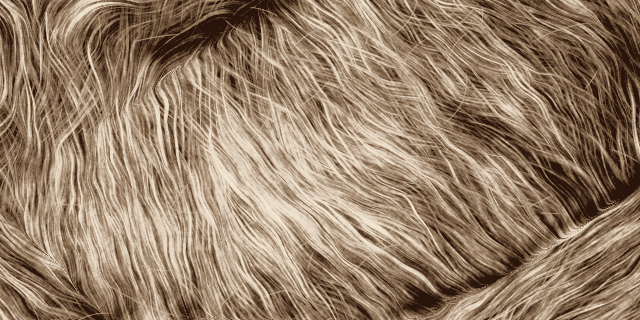
This texture is drawn by a WebGL 1 fragment shader. Its source:

```glsl
precision highp float;
// Combed raw plant fibres lying in overlapping hanks with dark folds.
// Two slightly crossed direction fields are traced both ways from each point,
// averaging noise into strands; shading, loose hairs and a colour ramp finish it.
uniform vec2 u_resolution;

const float STEP_LENGTH = 0.0048;
const float STEPS_PER_SIDE = 20.0;

float hash(vec2 p) {
  return fract(sin(dot(p, vec2(127.1, 311.7))) * 43758.5453);
}

float noise(vec2 p) {
  vec2 cell = floor(p);
  vec2 f = fract(p);
  f = f * f * (3.0 - 2.0 * f);
  float low = mix(hash(cell), hash(cell + vec2(1.0, 0.0)), f.x);
  float high = mix(hash(cell + vec2(0.0, 1.0)), hash(cell + 1.0), f.x);
  return mix(low, high, f.y);
}

vec2 heading(float angle) {
  return vec2(cos(angle), sin(angle));
}

vec2 rotate(vec2 v, float angle) {
  vec2 h = heading(angle);
  return vec2(h.x * v.x - h.y * v.y, h.y * v.x + h.x * v.y);
}

float segmentDistance(vec2 p, vec2 a, vec2 b) {
  vec2 ab = b - a;
  return length(p - a - ab * clamp(dot(p - a, ab) / dot(ab, ab), 0.0, 1.0));
}

float glow(float distance, float radius) {
  float r = distance / radius;
  return exp(-r * r);
}

// Signed edges of the side hanks: x upper left, y lower left, z lower right.
vec3 hankEdges(vec2 p) {
  float run = max(p.x - 1.25, 0.0);
  return vec3(p.y - 0.38 - 0.72 * p.x,
              0.36 - 1.05 * p.x - p.y,
              run * (0.35 + 0.33 * run) - p.y);
}

// Unit direction of the fibres at a point; each layer ripples differently.
vec2 flow(vec2 p, float layer) {
  float wave = noise(p * 5.0 + 3.0 * layer) - 0.5;
  float ripple = noise(p * 17.0 + 31.0 + 57.0 * layer) - 0.5;
  vec3 inside = smoothstep(-0.015, 0.015, hankEdges(p) + 0.04 * wave);
  float fall = mix(-1.4, -0.66, smoothstep(0.2, 1.4, p.x + 0.3 * (p.y - 0.5)));
  fall += 0.3 * (1.0 - smoothstep(0.0, 0.4, p.y)) - 0.3 * smoothstep(1.6, 2.0, p.x);
  float sweep = mix(1.9, 0.55, smoothstep(0.0, 0.65, p.x));
  vec2 dir = mix(heading(fall), -heading(sweep), inside.x);
  dir = mix(dir, heading(-0.5), inside.y);
  dir = mix(dir, heading(0.72), inside.z);
  float waviness = 0.7 + 1.3 * inside.x;
  return rotate(normalize(dir), waviness * wave + 0.65 * ripple + 0.2 * (layer - 0.5));
}

// Summed fine, medium and lock-sized noise along one side of a strand.
vec3 traceStrand(vec2 p, float layer, float side) {
  vec3 sum = vec3(0.0);
  for (float i = 0.0; i < STEPS_PER_SIDE; i++) {
    p += side * STEP_LENGTH * flow(p, layer);
    sum += vec3(noise(p * 205.0 + 90.0 * layer),
                noise(p * 85.0 + 17.0 + 40.0 * layer),
                noise(p * 28.0 + 7.0));
  }
  return sum;
}

// Lightness of one layer of strands, centred on zero.
float strandTone(vec2 p, float layer) {
  vec3 sum = traceStrand(p, layer, 1.0) + traceStrand(p, layer, -1.0);
  return dot(sum / (2.0 * STEPS_PER_SIDE) - 0.5, vec3(6.6, 2.0, 1.0));
}

// Broad light and shade of the hanks and the folds between them.
float shade(vec2 p) {
  float wobble = noise(p * 7.0 + 5.0) - 0.5;
  vec3 edge = hankEdges(p) + 0.05 * wobble;
  vec3 inside = smoothstep(-0.02, 0.02, edge);
  float tone = 0.58 + 0.22 * wobble;
  tone += 0.29 * glow(length((p - vec2(0.82, 0.45)) / vec2(0.66, 0.36)), 1.0);
  tone -= 0.17 * smoothstep(1.2, 2.0, p.x) * (1.0 - inside.z);
  tone -= 0.2 * (1.0 - smoothstep(0.0, 0.25, p.y)) * (1.0 - inside.z);
  tone -= 0.12 * inside.x + 0.1 * inside.y;
  tone -= 0.45 * glow(edge.z + 0.02, 0.035) * smoothstep(1.1, 1.35, p.x);
  tone -= 0.2 * glow(edge.y, 0.03);
  p += 0.05 * wobble;
  tone -= 0.65 * glow(segmentDistance(p, vec2(0.52, 0.86), vec2(0.88, 1.0)), 0.05);
  tone -= 0.3 * glow(segmentDistance(p, vec2(1.32, 0.75), vec2(1.75, 0.4)), 0.045);
  tone -= 0.25 * glow(segmentDistance(p, vec2(2.0, 0.9), vec2(1.9, 0.5)), 0.1);
  return tone;
}

// Coverage of thin, bent hairs lying loose on top.
float looseHairs(vec2 p, float pixel) {
  float cover = 0.0;
  for (float i = 0.0; i < 60.0; i++) {
    vec2 centre = vec2(2.0 * hash(vec2(i, 1.0)), hash(vec2(i, 2.0)));
    vec2 q = rotate(p - centre, 3.14 * hash(vec2(i, 3.0)));
    float halfLength = mix(0.03, 0.12, hash(vec2(i, 4.0)));
    float bend = 7.0 * (hash(vec2(i, 5.0)) - 0.5);
    float line = 1.0 - smoothstep(0.0005, 0.0005 + pixel, abs(q.y - bend * q.x * q.x));
    cover = max(cover, line * (1.0 - smoothstep(0.6, 1.0, abs(q.x) / halfLength)));
  }
  return cover;
}

// Brown-to-cream ramp with a soft shoulder in the highlights.
vec3 fibreColour(float tone) {
  float over = max(tone - 0.85, 0.0);
  float t = 5.0 * (clamp(tone, -0.03, 0.85) + 0.26 * (1.0 - exp(-over / 0.26)));
  vec3 c = mix(vec3(0.18, 0.10, 0.06), vec3(0.34, 0.24, 0.16), min(t, 1.0));
  c = mix(c, vec3(0.49, 0.38, 0.28), clamp(t - 1.0, 0.0, 1.0));
  c = mix(c, vec3(0.61, 0.51, 0.40), clamp(t - 2.0, 0.0, 1.0));
  c = mix(c, vec3(0.74, 0.65, 0.56), clamp(t - 3.0, 0.0, 1.0));
  return mix(c, vec3(0.88, 0.82, 0.74), max(t - 4.0, 0.0));
}

void main() {
  vec2 p = gl_FragCoord.xy / u_resolution.y;
  float first = strandTone(p, 0.0);
  float second = strandTone(p, 1.0);
  float strands = mix(first, max(first, second), 0.75) - 0.09;
  float tone = shade(p) + strands;
  tone = mix(tone, max(tone, 0.9), 0.6 * looseHairs(p, 1.0 / u_resolution.y));
  gl_FragColor = vec4(fibreColour(tone), 1.0);
}
```
